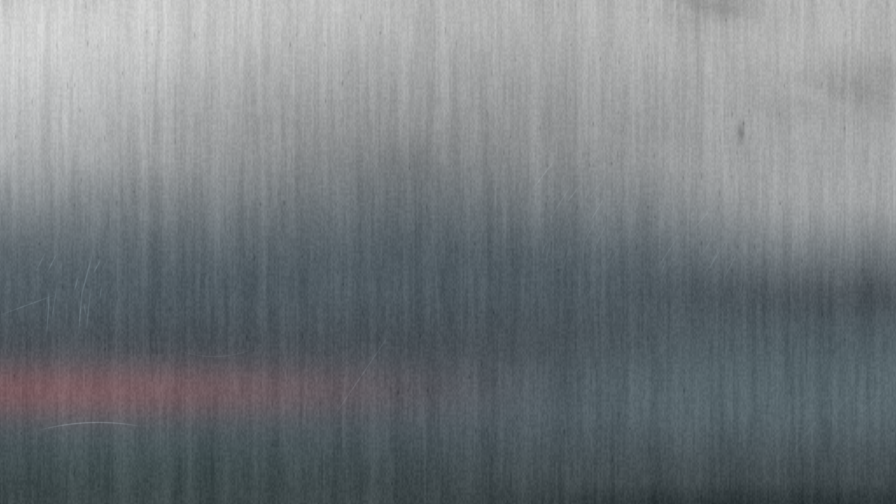
Reproduce this texture procedurally as a WebGL 1 fragment shader.

```glsl
precision highp float;
// Brushed metal sheet: a pale upper reflection fades through steel blue into
// a dark base with a soft red glow. Stretched value noise gives the vertical
// grain; looped line segments and sparse cells add scratches and pits.

uniform vec2 u_resolution;

const vec3 PALE = vec3(0.705, 0.708, 0.706);
const vec3 HAZE = vec3(0.595, 0.603, 0.607);
const vec3 STEEL = vec3(0.315, 0.358, 0.385);
const vec3 SHADOW = vec3(0.265, 0.290, 0.312);
const vec3 TEAL = vec3(0.335, 0.390, 0.412);
const vec3 BASE = vec3(0.250, 0.285, 0.295);
const vec3 ROSE = vec3(0.475, 0.362, 0.380);
const float ROSE_HEIGHT = 0.225;
const float BRUSH = 0.125;
const float SPECKLE = 0.05;
const float PIT_DEPTH = 0.085;
const float LINE_WIDTH = 0.0017;
const float ASPECT = 16.0 / 9.0;

float hash(vec2 p) {
  vec3 q = fract(p.xyx * vec3(0.1031, 0.1030, 0.0973));
  q += dot(q, q.yzx + 33.33);
  return fract((q.x + q.y) * q.z);
}

float noise(vec2 p) {
  vec2 cell = floor(p);
  vec2 f = fract(p);
  f = f * f * (3.0 - 2.0 * f);
  float low = mix(hash(cell), hash(cell + vec2(1.0, 0.0)), f.x);
  float high = mix(hash(cell + vec2(0.0, 1.0)), hash(cell + 1.0), f.x);
  return mix(low, high, f.y);
}

float cloud(vec2 p) {
  return 0.55 * noise(p) + 0.3 * noise(p * 2.1 + 7.3) + 0.15 * noise(p * 4.3 + 19.1);
}

float bell(float d, float width) {
  return exp(-d * d / (width * width));
}

float spot(vec2 p, vec2 center, vec2 size) {
  vec2 d = (p - center) / size;
  return exp(-dot(d, d));
}

// Thin line with faded ends; positions have x scaled by the aspect ratio.
float scratch(vec2 p, vec2 a, vec2 b) {
  vec2 ab = b - a;
  float t = clamp(dot(p - a, ab) / dot(ab, ab), 0.0, 1.0);
  return bell(length(p - a - ab * t), LINE_WIDTH) * (0.2 + 3.0 * t * (1.0 - t));
}

// Bundle of nearly parallel scratches scattered around a center.
float scuff(vec2 p, vec2 center, vec2 spread, vec2 stroke, float seed) {
  float sum = 0.0;
  for (int i = 0; i < 14; i++) {
    vec2 id = vec2(float(i) * 3.7, seed * 17.3);
    vec2 jitter = vec2(hash(id), hash(id + 5.3)) - 0.5;
    vec2 mid = center + jitter * spread;
    vec2 reach = stroke * (0.25 + 0.75 * hash(id + 9.1));
    reach.x += jitter.y * 0.012;
    sum += scratch(p, mid - reach, mid + reach) * (0.2 + 0.8 * hash(id + 2.7));
  }
  return min(sum, 1.2);
}

// Large soft reflections.
vec3 reflection(vec2 uv) {
  float right = smoothstep(0.6, 1.0, uv.x);
  float edge = 0.575 + 0.035 * bell(uv.x - 0.48, 0.18) - 0.085 * right;
  edge += 0.04 * (cloud(vec2(uv.x * 7.0, uv.y * 2.0)) - 0.5);
  float t = uv.y - edge;

  vec3 lower = mix(STEEL, SHADOW, bell(uv.y - 0.32, 0.07) * (1.0 - right) * 0.6);
  lower = mix(lower, SHADOW, bell(uv.y - 0.41, 0.07) * right * 0.8);
  lower = mix(lower, TEAL, bell(uv.y - 0.23, 0.13) * smoothstep(0.5, 0.85, uv.x));
  lower = mix(lower, BASE, 1.0 - smoothstep(0.0, 0.2, uv.y));
  lower += vec3(-0.005, 0.008, 0.0) * spot(uv, vec2(0.16, 0.08), vec2(0.25, 0.1));
  float fade = 1.0 - smoothstep(0.03, 0.68, uv.x);
  lower = mix(lower, ROSE, bell(uv.y - ROSE_HEIGHT, 0.058) * fade);
  lower -= 0.06 * (1.0 - smoothstep(0.0, 0.05, uv.y)) * smoothstep(0.4, 0.8, uv.x);

  float soft = mix(0.16, 0.125, right);
  vec3 color = mix(lower, HAZE, smoothstep(-soft, soft, t));
  color = mix(color, PALE, smoothstep(0.13, 0.42, t));
  color += 0.12 * spot(uv, vec2(0.02, 0.83), vec2(0.15, 0.2));
  color += 0.06 * spot(uv, vec2(0.22, 1.0), vec2(0.22, 0.17));
  color += 0.05 * spot(uv, vec2(0.97, 0.66), vec2(0.13, 0.12));
  color -= 0.04 * spot(uv, vec2(0.47, 0.69), vec2(0.2, 0.1));

  // Smudges near the upper right corner
  float smear = cloud(vec2(uv.x * 14.0 + uv.y * 9.0, uv.y * 22.0 + uv.x * 9.0));
  color -= 0.19 * smear * spot(uv, vec2(0.8, 0.99), vec2(0.05, 0.07));
  color -= 0.12 * smear * spot(uv, vec2(0.95, 0.83), vec2(0.09, 0.06));
  return color;
}

void main() {
  vec2 uv = gl_FragCoord.xy / u_resolution;
  vec2 p = vec2(uv.x * ASPECT, uv.y);
  vec3 color = reflection(uv);
  float luma = dot(color, vec3(0.333));

  // Vertical brushing at three widths, plus fine speckle
  float brush = 0.32 * noise(vec2(uv.x * 75.0, uv.y * 1.8))
              + 0.36 * noise(vec2(uv.x * 190.0, uv.y * 5.0 + 11.0))
              + 0.32 * noise(vec2(uv.x * 470.0, uv.y * 16.0 + 31.0));
  color += BRUSH * (brush - 0.5) * (0.65 + 0.6 * luma);
  color += SPECKLE * (noise(uv * vec2(512.0, 200.0)) - 0.5);
  color += 0.035 * (cloud(uv * vec2(9.0, 6.0)) - 0.5);

  // Sparse pits of varied size and strength, one candidate per cell
  vec2 grid = uv * vec2(150.0, 38.0);
  vec2 cell = floor(grid);
  vec2 offset = fract(grid) - 0.3 - 0.4 * vec2(hash(cell + 3.1), hash(cell + 8.7));
  float size = hash(cell + 23.0);
  float pit = smoothstep(0.93, 1.0, hash(cell + 41.0))
            * spot(offset, vec2(0.0), vec2(0.17, 0.1 + 0.16 * size));
  color -= PIT_DEPTH * pit * (0.3 + luma);
  color -= 0.13 * spot(uv, vec2(0.827, 0.737), vec2(0.004, 0.02));

  // Scuffs and single scratches
  float marks = 0.8 * scuff(p, vec2(0.145, 0.43), vec2(0.13, 0.12), vec2(0.010, 0.045), 1.0);
  marks += 0.35 * scuff(p, vec2(1.13, 0.57), vec2(0.12, 0.17), vec2(0.022, 0.04), 2.0);
  marks += 0.3 * scuff(p, vec2(1.34, 0.53), vec2(0.28, 0.14), vec2(0.025, 0.035), 3.0);
  marks += 0.2 * scuff(p, vec2(1.65, 0.12), vec2(0.3, 0.2), vec2(0.035, 0.045), 4.0);
  marks += 0.4 * scratch(p, vec2(0.66, 0.17), vec2(0.775, 0.34));
  marks += 0.45 * scratch(p, vec2(0.0, 0.375), vec2(0.11, 0.415));
  vec2 bow = vec2(p.x, p.y + 1.1 * (p.x - 0.2) * (p.x - 0.2));
  marks += 0.8 * scratch(bow, vec2(0.08, 0.163), vec2(0.275, 0.161));
  vec2 dip = vec2(p.x, p.y - 2.5 * (p.x - 0.43) * (p.x - 0.43));
  marks += 0.25 * scratch(dip, vec2(0.34, 0.29), vec2(0.52, 0.295));
  color += vec3(0.13, 0.145, 0.15) * marks;

  gl_FragColor = vec4(clamp(color, 0.0, 1.0), 1.0);
}
```
